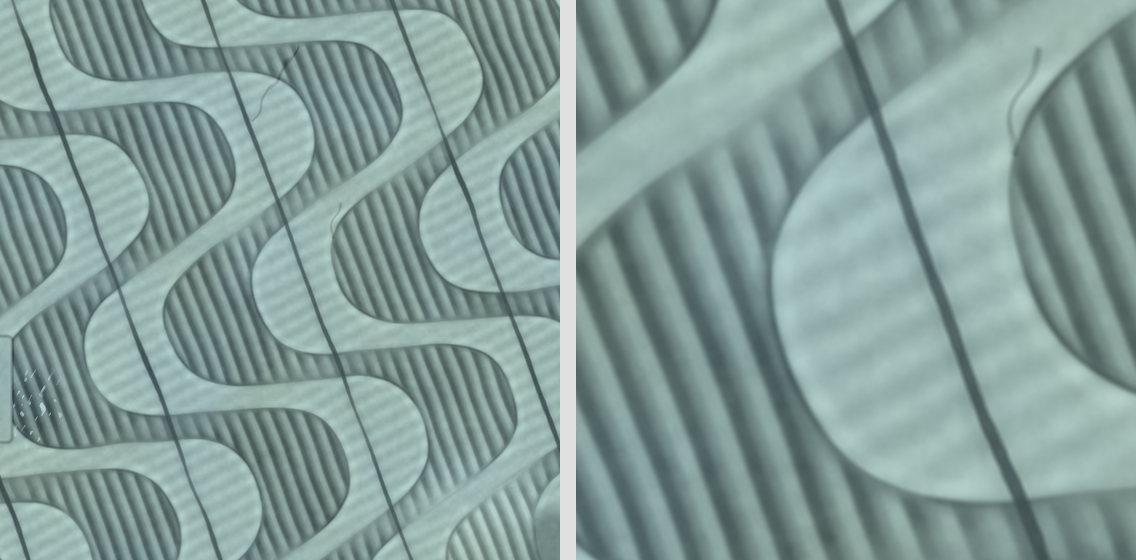
Left, the full canvas; right, a detail of the centre.
Give the GLSL for this pattern, as a WebGL 1 fragment shader.

```glsl
precision highp float;
// Weathered carved stone: tilted columns of S-shaped bands, alternately pale and ribbed.
// A rounded sine bends each band; its slope turns band offset into distance for
// edges and shadows. Straight joints, value noise and chips add the wear.
uniform vec2 u_resolution;

const float TAU = 6.2831853;

float hash(vec2 p) {
  vec3 q = fract(vec3(p.xyx) * 0.1031);
  q += dot(q, q.yzx + 33.33);
  return fract((q.x + q.y) * q.z);
}

float noise(vec2 p) {
  vec2 i = floor(p), f = fract(p);
  f = f * f * (3.0 - 2.0 * f);
  return mix(mix(hash(i), hash(i + vec2(1.0, 0.0)), f.x),
             mix(hash(i + vec2(0.0, 1.0)), hash(i + 1.0), f.x), f.y);
}

float fbm(vec2 p) {
  float sum = 0.0, gain = 0.5;
  for (int i = 0; i < 4; i++) {
    sum += gain * noise(p);
    p = p * 2.03 + 17.0;
    gain *= 0.5;
  }
  return sum / 0.9375;
}

float segment(vec2 p, vec2 a, vec2 b) {
  vec2 d = b - a;
  return length(p - a - d * clamp(dot(p - a, d) / dot(d, d), 0.0, 1.0));
}

float box(vec2 p, vec2 halfSize) {
  vec2 d = abs(p) - halfSize;
  return length(max(d, 0.0)) + min(max(d.x, d.y), 0.0);
}

void main() {
  vec2 uv = gl_FragCoord.xy / u_resolution;
  vec2 p = vec2(uv.x, 1.0 - uv.y);
  float soft = max(1.0 / u_resolution.y, 0.0022);
  float grain = fbm(p * 95.0) - 0.5;
  float blotch = fbm(p * 9.0 + 4.0) - 0.5;

  // Tile space: x across the columns, y along them
  vec2 bent = p + 0.006 * (vec2(noise(p * 14.0), noise(p * 14.0 + 50.0)) - 0.5);
  vec2 tile = vec2(dot(bent, vec2(0.937, -0.350)) * 3.135,
                   dot(bent, vec2(0.350, 0.937)) * 1.718);

  // Rounded wave, its slope, and signed distance to the pale band
  float phase = TAU * (tile.y - 0.415);
  float s = sin(phase), c = cos(phase);
  float k = s * s + 0.35;
  float wave = 0.588 * 1.16 * s / sqrt(k);
  float slope = 0.322 * 1.16 * 0.35 * TAU * c / (k * sqrt(k));
  float band = fract(tile.x - wave - 0.0695) - 0.5;
  float d = (abs(band) - 0.2385) * 0.319 / sqrt(1.0 + slope * slope);
  float lobe = smoothstep(0.05, 0.45, abs(s));
  float falling = smoothstep(0.2, 0.9, -c);

  // Pale bands with faint cross ribs
  float crossRib = cos(TAU * (tile.y * 21.5 + tile.x * 1.3));
  float pale = 0.91 + (0.03 + 0.045 * lobe) * crossRib;
  pale += 0.10 * exp(-pow((d + 0.008) / 0.006, 2.0));
  pale -= 0.16 * (1.0 - lobe) * smoothstep(-0.022, 0.0, d);
  float corner = smoothstep(0.11, 0.07, length(p - 1.0));
  pale = mix(pale, 0.48, corner);

  // Sunken bands with deep ribs along the column
  float ribPhase = TAU * 12.0 * tile.x;
  float ridge = smoothstep(0.0, 0.95, 0.5 + 0.42 * cos(ribPhase) + 0.12 * sin(2.0 * ribPhase));
  float ribDepth = smoothstep(-0.002, 0.013, d) * mix(0.45, 1.0, lobe);
  float sunken = mix(0.55 + 0.16 * falling * (1.0 - lobe),
                     mix(0.16, 0.77, ridge), ribDepth);
  sunken -= 0.16 * exp(-pow((d - 0.004) / 0.006, 2.0)) * mix(0.5, 1.0, lobe);
  sunken += 0.24 * smoothstep(0.15, 0.06, length((p - vec2(0.87, 0.93)) * vec2(0.8, 1.0)));
  sunken += 0.22 * blotch;

  float tone = mix(pale, sunken, smoothstep(-soft, soft, d));

  // Thin dark rim around each lobe
  tone -= 0.24 * lobe * smoothstep(0.003 + soft, 0.0, abs(d - 0.001))
        * smoothstep(0.25, 0.65, noise(p * 23.0));

  // One joint per column, uneven in width and depth
  float joint = abs(fract(tile.x - 0.06 + 0.5) - 0.5) * 0.319;
  float column = floor(tile.x + 0.44);
  float wear = noise(vec2(column * 7.0, tile.y * 5.0));
  float width = 0.0022 + 0.0026 * wear + 0.002 * grain;
  float jointDepth = 0.55 + 0.4 * wear;
  tone = mix(tone, 0.03, jointDepth * smoothstep(width + soft, width - soft, joint));
  tone -= 0.10 * smoothstep(0.016, 0.003, joint);

  // Hairline cracks
  vec2 shaken = p + 0.012 * (noise(p * 40.0) - 0.5);
  float hair = min(segment(shaken, vec2(0.45, 0.215), vec2(0.53, 0.08)),
                   segment(shaken, vec2(0.605, 0.36), vec2(0.59, 0.42)));
  tone -= 0.28 * smoothstep(0.0015 + soft, 0.0, hair);

  // Chipped patch and a smooth block at the left border
  float patchArea = smoothstep(0.055, 0.02, length((p - vec2(0.065, 0.725)) * vec2(0.9, 0.6)));
  float scratches = noise(vec2(p.x + p.y * 0.6, p.y - p.x) * vec2(150.0, 60.0));
  tone += patchArea * (0.8 * smoothstep(0.72, 0.9, scratches) - 0.2);
  float block = box(p - vec2(0.0, 0.695), vec2(0.012, 0.085)) - 0.010;
  tone = mix(tone, 0.90 + 0.2 * blotch, smoothstep(soft, -soft, block));
  tone -= 0.4 * smoothstep(0.003 + soft, 0.0, abs(block));

  // Stone colour with grain and cool or warm stains
  tone += 0.16 * grain + 0.10 * blotch;
  vec3 color = mix(vec3(0.26, 0.33, 0.33), vec3(0.65, 0.76, 0.74), clamp(tone, -0.15, 1.12));
  float stain = fbm(p * 6.0 + 21.0) - 0.5;
  color += vec3(-0.02, 0.0, 0.06) * stain;
  gl_FragColor = vec4(color, 1.0);
}
```
